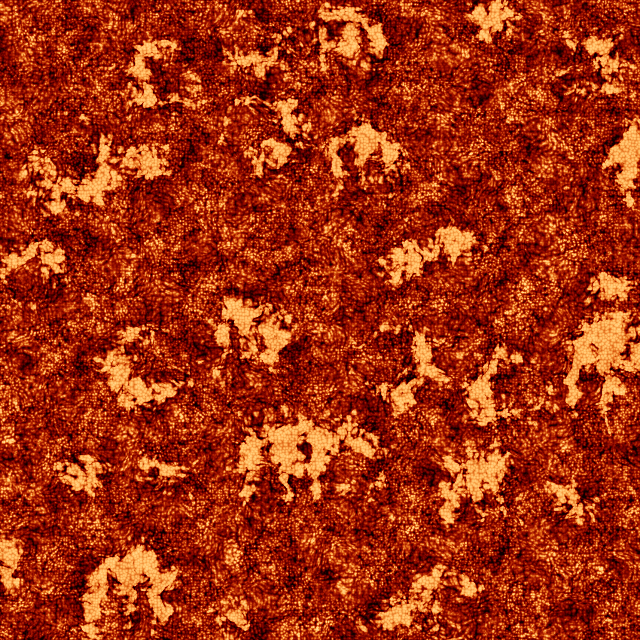
Reproduce this texture procedurally as a WebGL 2 fragment shader.

```glsl
#version 300 es
precision highp float;

uniform vec2 u_resolution;
out vec4 fragColor;

// Feature sizes, as repeats per canvas
const float REGION_FREQ = 38.0;
const float MOTTLE_FREQ = 24.0;
const float PIT_FREQ = 84.0;
const float DOT_FREQ = 150.0;
const float CRUMB_FREQ = 215.0;
const float BLOTCH_GRID = 6.0;

// Strengths, in steps of the colour ramp
const float BASE_HEAT = 3.33;
const float TONE_GAIN = 0.38;
const float MOTTLE_GAIN = 0.68;
const float CELL_GAIN = 0.75;
const float CRUMB_GAIN = 0.6;
const float HALO_GAIN = 0.5;
const float BLOTCH_HEAT = 5.75;
const float BLOTCH_GRAIN = 0.3;

const float BLOTCH_SHARE = 0.82;
const float RAGGEDNESS = 0.009;
const float EDGE_SOFTNESS = 0.011;

const vec3 RAMP[8] = vec3[8](
    vec3(0.05, 0.00, 0.00), vec3(0.19, 0.00, 0.00),
    vec3(0.39, 0.00, 0.00), vec3(0.55, 0.03, 0.00),
    vec3(0.71, 0.15, 0.01), vec3(0.89, 0.42, 0.10),
    vec3(1.00, 0.72, 0.37), vec3(1.00, 0.86, 0.56));

vec2 hash2(vec2 p) {
    vec3 q = fract(p.xyx * vec3(0.1031, 0.1030, 0.0973));
    q += dot(q, q.yzx + 33.33);
    return fract((q.xx + q.yz) * q.zy);
}

// Distances to the nearest and second nearest cell centre
vec2 cellular(vec2 p) {
    vec2 cell = floor(p), f = p - cell, nearest = vec2(4.0);
    for (int y = -1; y <= 1; y++)
    for (int x = -1; x <= 1; x++) {
        vec2 o = vec2(x, y);
        float d = length(o + 0.1 + 0.8 * hash2(cell + o) - f);
        nearest = vec2(min(nearest.x, d), min(nearest.y, max(nearest.x, d)));
    }
    return nearest;
}

// Bright cell centres, roughly zero mean and unit deviation
float grains(vec2 p) { return (0.42 - cellular(p).x) / 0.17; }

// Layered sines, each layer bent by the other axis
float waves(vec2 p) {
    float sum = 0.0, gain = 1.0;
    for (int i = 0; i < 4; i++) {
        sum += gain * sin(p.x + 1.4 * sin(p.y));
        p = mat2(1.3, 1.1, -1.1, 1.3) * p + vec2(1.7, 4.1);
        gain *= 0.6;
    }
    return sum;
}

float mottle(vec2 p) {
    return 0.62 * grains(p) + 0.6 * grains(p * 1.9 + 17.3) + 0.5 * grains(p * 3.7 + 41.7);
}

// Dome with legs hanging below it
float arch(vec2 d, float size) {
    float outer = length(vec2(d.x, max(d.y, 0.0))) - size;
    float leg = 0.5 + 0.5 * cos(8.4 * d.x / size);
    float underside = size * (0.35 - 1.2 * leg) - d.y;
    return max(outer, 0.5 * underside);
}

float crescent(vec2 d, float size, float angle) {
    vec2 side = vec2(cos(angle), sin(angle));
    return max(length(d) - size, 0.85 * size - length(d - 0.55 * size * side));
}

// Distance to the closest scattered blotch
float blotches(vec2 p) {
    vec2 cell = floor(p * BLOTCH_GRID);
    float nearest = 1.0;
    for (int y = -1; y <= 1; y++)
    for (int x = -1; x <= 1; x++) {
        vec2 id = cell + vec2(x, y);
        vec2 kind = hash2(id + 61.0), vary = hash2(id + 137.0);
        vec2 d = p - (id + 0.15 + 0.7 * hash2(id + 23.0)) / BLOTCH_GRID;
        if (kind.x > BLOTCH_SHARE) continue;
        float shape;
        if (kind.x < 0.26) shape = arch(d, mix(0.045, 0.085, vary.x));
        else if (kind.x < 0.5) shape = crescent(d, mix(0.04, 0.065, vary.x), 6.283 * vary.y);
        else shape = length(d * vec2(0.8, 1.0)) - mix(0.012, 0.026, vary.x);
        nearest = min(nearest, shape);
    }
    return nearest;
}

vec3 heatColour(float heat) {
    vec3 colour = RAMP[0];
    for (int i = 1; i < 8; i++)
        colour = mix(colour, RAMP[i], clamp(heat - float(i - 1), 0.0, 1.0));
    return colour;
}

void main() {
    vec2 uv = gl_FragCoord.xy / min(u_resolution.x, u_resolution.y);
    vec2 bend = vec2(waves(uv * 45.0 + 3.0), waves(uv * 45.0 + 19.0));
    vec2 p = uv + 0.004 * bend;

    // Regions of dots, dark pits and loose crumbs
    float tone = waves(uv * REGION_FREQ + 7.0);
    float pitted = smoothstep(0.3, 1.0, waves(uv * REGION_FREQ + 53.0));
    float crumbly = smoothstep(-0.9, 0.9, waves(uv * REGION_FREQ + 91.0));

    float mottling = mottle(p * MOTTLE_FREQ);
    float dots = grains(p * DOT_FREQ);
    float crumbs = grains(uv * CRUMB_FREQ + 5.0);
    vec2 pit = cellular(p * PIT_FREQ + 29.0);
    float net = 1.1 - 3.8 * (pit.y - pit.x);

    float heat = BASE_HEAT + TONE_GAIN * tone + MOTTLE_GAIN * mottling
        + CELL_GAIN * mix(dots, net, pitted)
        + CRUMB_GAIN * crumbs * mix(0.6, 1.3, crumbly);

    // Pale blotches with ragged edges and a darker surround
    float edge = blotches(uv + 0.006 * bend) - RAGGEDNESS * (mottling + 0.4 * dots);
    float glow = smoothstep(EDGE_SOFTNESS, -EDGE_SOFTNESS, edge);
    heat -= HALO_GAIN * smoothstep(0.04, 0.01, edge);
    heat = mix(heat, BLOTCH_HEAT + BLOTCH_GRAIN * (crumbs + 0.6 * mottling), glow);

    fragColor = vec4(heatColour(heat), 1.0);
}
```
